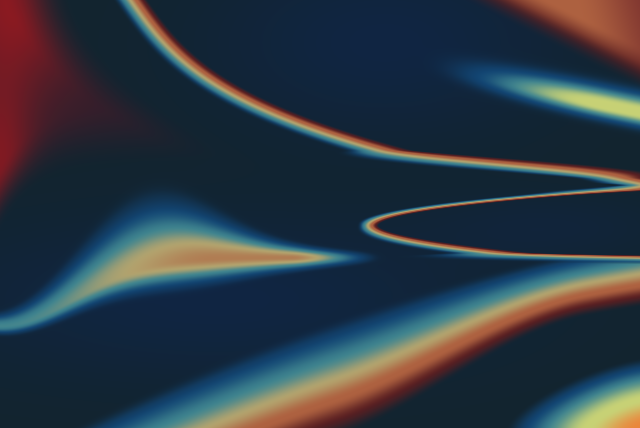
This background is drawn by a Shadertoy shader. Its source:

```glsl
// Liquid silk: dark navy folds edged by ribbons of blue, teal, sand and rust.
// Each fold is a curve or soft blob; the scaled distance across it picks a
// colour from a ramp, and the folds are layered from back to front.

const vec3 NIGHT = vec3(0.070, 0.140, 0.180);
const vec3 NAVY = vec3(0.062, 0.145, 0.260);
const vec3 BLUE = vec3(0.07, 0.27, 0.45);
const vec3 TEAL = vec3(0.25, 0.52, 0.56);
const vec3 SAND = vec3(0.70, 0.64, 0.43);
const vec3 RUST = vec3(0.68, 0.38, 0.25);
const vec3 WINE = vec3(0.35, 0.12, 0.13);
const vec3 PLUM = vec3(0.18, 0.12, 0.17);
const vec3 CRIMSON = vec3(0.54, 0.10, 0.13);
const vec3 LIME = vec3(0.78, 0.82, 0.46);
const vec3 AMBER = vec3(0.92, 0.52, 0.23);

float bell(float x) { return exp(-x * x); }
float blob(vec2 p, vec2 centre, vec2 radius) { return bell(length((p - centre) / radius)); }

float smoothMin(float a, float b, float k) {
    float h = max(k - abs(a - b), 0.0) / k;
    return min(a, b) - 0.25 * k * h * h;
}

// Colour across a fold: base, cool side, sand, warm side, base again
vec3 silk(float t, vec3 base) {
    vec3 c = mix(base, BLUE, smoothstep(0.0, 0.22, t));
    c = mix(c, TEAL, smoothstep(0.16, 0.38, t));
    c = mix(c, SAND, smoothstep(0.34, 0.53, t));
    c = mix(c, RUST, smoothstep(0.50, 0.68, t));
    c = mix(c, WINE, smoothstep(0.68, 0.86, t));
    return mix(c, base, smoothstep(0.82, 1.0, t));
}

// Brighter ramp for the two luminous folds
vec3 glowRamp(float t, vec3 base) {
    vec3 c = mix(base, BLUE, smoothstep(0.0, 0.25, t));
    c = mix(c, TEAL, smoothstep(0.2, 0.45, t));
    c = mix(c, LIME, smoothstep(0.38, 0.7, t));
    return mix(c, AMBER, smoothstep(0.72, 1.0, t));
}

// Falloff around a centre line with separate widths above and below
float blade(float offset, float above, float below) {
    return bell(offset / (offset < 0.0 ? above : below));
}

// Horizontal position of the S-shaped ribbon at depth y
float ribbonX(float y) {
    float upper = 0.303 + 0.7 * y + 7.62 * y * y * y + 0.283 * smoothstep(0.352, 0.416, y);
    float v = y - 0.527;
    float flare = max(y - 0.592, 0.0);
    float lower = 0.859 + (v < 0.0 ? 82.0 : 68.0) * v * v + 1740.0 * flare * flare;
    return smoothMin(upper, lower, 0.16);
}

// Ramp coordinate across the ribbon, 0 at its left rim and 1 at its right
float ribbonField(vec2 p) {
    float e = 0.002;
    float slope = (ribbonX(p.y + e) - ribbonX(p.y - e)) / (2.0 * e);
    float width = mix(0.019, 0.005, smoothstep(0.40, 0.46, p.y))
                + 0.006 * smoothstep(0.50, 0.57, p.y);
    float tip = 0.02 + 0.04 * bell((p.y - 0.435) / 0.012);
    float halfWidth = width * sqrt(1.0 + slope * slope) + tip;
    return 0.5 + 0.5 * (p.x - ribbonX(p.y)) / halfWidth;
}

float leafField(vec2 p) {
    float core = 0.602 + 0.16 * bell(p.x / 0.244);
    float above = 0.014 + 0.108 * bell((p.x - 0.34) / 0.235);
    float below = 0.014 + 0.036 * bell((p.x - 0.40) / 0.26);
    float strength = 0.6 * mix(0.6, 1.0, smoothstep(0.0, 0.5, p.x))
                   * (1.0 - smoothstep(0.68, 0.93, p.x));
    return strength * blade(p.y - core, above, below);
}

float bandField(vec2 p) {
    float s = 1.5 - p.x;
    float rim = 0.557 + 0.1585 * s + 0.125 * s * s;
    float thickness = mix(0.293, 0.16, smoothstep(0.78, 1.37, p.x));
    return (p.y - rim) / thickness;
}

void mainImage(out vec4 fragColor, in vec2 fragCoord) {
    // Unit is the canvas height; y runs down from the top edge
    vec2 p = vec2(fragCoord.x, iResolution.y - fragCoord.y) / iResolution.y;

    // Deep background
    float haze = blob(p, vec2(0.9, 0.1), vec2(0.42, 0.22)) + blob(p, vec2(0.5, 0.70), vec2(0.65, 0.19))
               + 0.5 * blob(p, vec2(1.3, 0.53), vec2(0.3, 0.08));
    vec3 base = mix(NIGHT, NAVY, min(haze, 1.0));

    // Red veil on the left
    float rightRim = 0.15 + 0.3 * p.y + 2.2 * p.y * p.y;
    float lowRim = 0.37 + 0.15 * exp(-p.x / 0.08);
    float veil = smoothstep(-0.02, 0.14, rightRim - p.x) * smoothstep(-0.02, 0.13, lowRim - p.y);
    float ember = blob(p, vec2(0.04, 0.0), vec2(0.17, 0.21)) + 0.85 * blob(p, vec2(0.0, 0.38), vec2(0.08, 0.2));
    vec3 col = mix(base, mix(PLUM, CRIMSON, min(ember, 1.0)), veil);

    // Leaf, broad diagonal band and S ribbon
    float t = leafField(p);
    col = mix(col, silk(t, base), smoothstep(0.0, 0.1, t));
    t = bandField(p);
    col = mix(col, silk(t, base), smoothstep(0.0, 0.15, t));
    t = ribbonField(p);
    col = mix(col, silk(t, base), smoothstep(0.0, 0.3, t));

    // Luminous blade, upper right
    float s = p.x - 1.5;
    t = 0.72 * smoothstep(0.94, 1.42, p.x) * blade(p.y - 0.264 - 0.2 * s + 0.05 * s * s, 0.042, 0.031);
    col = glowRamp(t, col);

    // Rust sheet in the top corner
    float sheet = (p.x - 1.14) * 0.5 - p.y;
    vec3 sheetColor = mix(RUST, WINE * 1.25, 0.8 * smoothstep(1.34, 1.54, p.x - 0.3 * p.y));
    col = mix(col, mix(WINE, sheetColor, smoothstep(0.0, 0.07, sheet)), smoothstep(-0.03, 0.035, sheet));

    // Bright glow in the bottom corner
    vec2 q = pow(abs(p - vec2(1.51, 1.0)) / vec2(0.33, 0.165), vec2(1.4));
    col = glowRamp(1.0 - q.x - q.y, col);

    fragColor = vec4(col, 1.0);
}
```
